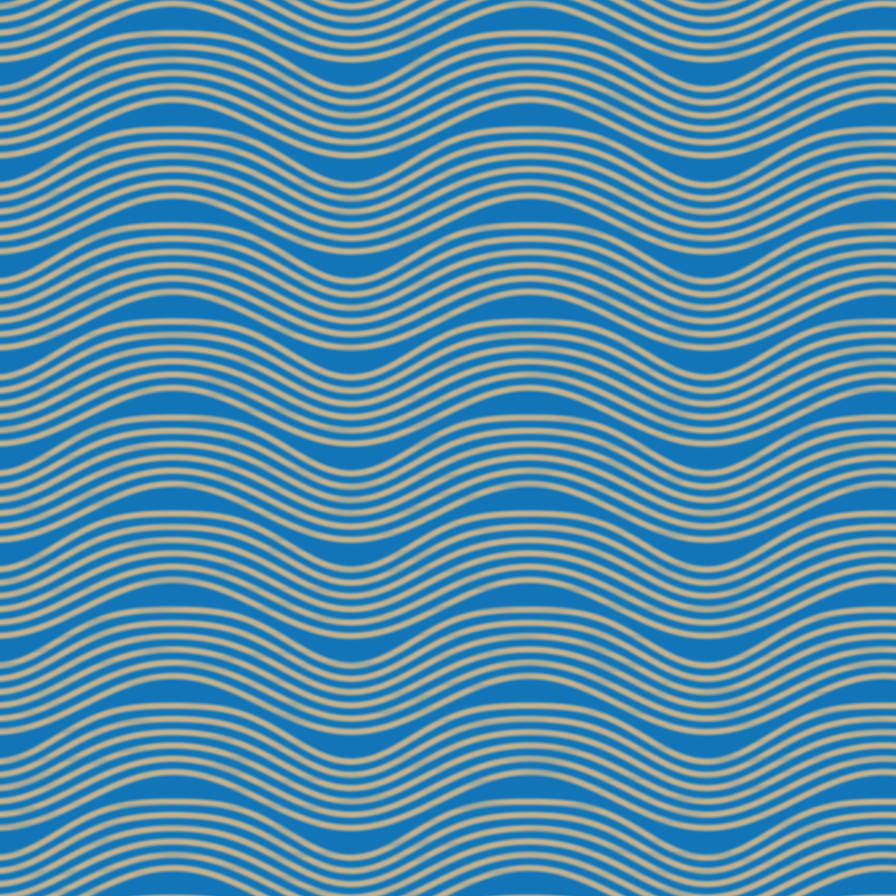
Write a Shadertoy shader that draws this pattern.

```glsl
// Stacked bands of six sand-coloured wave lines on a blue ground.

const vec3  GROUND = vec3(0.065, 0.457, 0.718);
const vec3  SAND   = vec3(0.765, 0.700, 0.570);

const float TAU          = 6.2831853;
const float WAVE_LENGTH  = 0.397;    // crest to crest
const float CREST_X      = 0.1934;   // position of the first crest
const float AMPLITUDE    = 0.0312;   // half of the wave height
const float BAND_PITCH   = 0.1072;   // band to band, vertically
const float BAND_BASE    = 0.0;      // mean level of the lowest line
const int   LINES        = 6;        // lines in a band
const float LINE_SPACING = 0.0148;
const float LINE_WIDTH   = 0.0069;
const float FLATTENING   = 0.40;     // widens the crest of the top line
const float SOFTNESS     = 0.0026;   // half width of the line edge
const float FADE         = 0.16;     // uneven ink along the lines
const vec2  FADE_SCALE   = vec2(14.0, 95.0);

vec2 hashGradient(vec2 cell) {
    float h = fract(sin(dot(cell, vec2(127.1, 311.7))) * 43758.5);
    return vec2(cos(TAU * h), sin(TAU * h));
}

float gradientNoise(vec2 p) {
    vec2 i = floor(p), f = p - i;
    vec2 u = f * f * f * (f * (f * 6.0 - 15.0) + 10.0);
    vec2 e = vec2(0.0, 1.0);
    float low  = mix(dot(hashGradient(i), f),
                     dot(hashGradient(i + e.yx), f - e.yx), u.x);
    float high = mix(dot(hashGradient(i + e.xy), f - e.xy),
                     dot(hashGradient(i + e.yy), f - e.yy), u.x);
    return mix(low, high, u.y);
}

// Distance to the nearest copy of one line; rank runs from 0 (lowest) to 1 (top).
float waveDistance(vec2 p, float rank) {
    float angle = TAU * (p.x - CREST_X) / WAVE_LENGTH;
    float c = cos(angle);
    float bend = FLATTENING * rank;
    float level = BAND_BASE + rank * LINE_SPACING * float(LINES - 1)
                + AMPLITUDE * (c + bend * (1.0 - c * c));
    float slope = -AMPLITUDE * TAU / WAVE_LENGTH * sin(angle) * (1.0 - 2.0 * bend * c);

    float rows = (p.y - level) / BAND_PITCH;
    float vertical = abs(rows - round(rows)) * BAND_PITCH;
    return vertical / sqrt(1.0 + slope * slope);
}

void mainImage(out vec4 fragColor, in vec2 fragCoord) {
    vec2 p = fragCoord / iResolution.y;

    // Nearest line of the band
    float d = BAND_PITCH;
    for (int i = 0; i < LINES; i++) {
        d = min(d, waveDistance(p, float(i) / float(LINES - 1)));
    }

    // Soft edge, never thinner than a pixel
    float edge = max(SOFTNESS, 0.75 / iResolution.y);
    float ink = 1.0 - smoothstep(-edge, edge, d - 0.5 * LINE_WIDTH);

    // Slight fading in horizontal streaks
    ink *= 1.0 - FADE * smoothstep(0.0, 0.5, gradientNoise(p * FADE_SCALE));

    fragColor = vec4(mix(GROUND, SAND, ink), 1.0);
}
```
